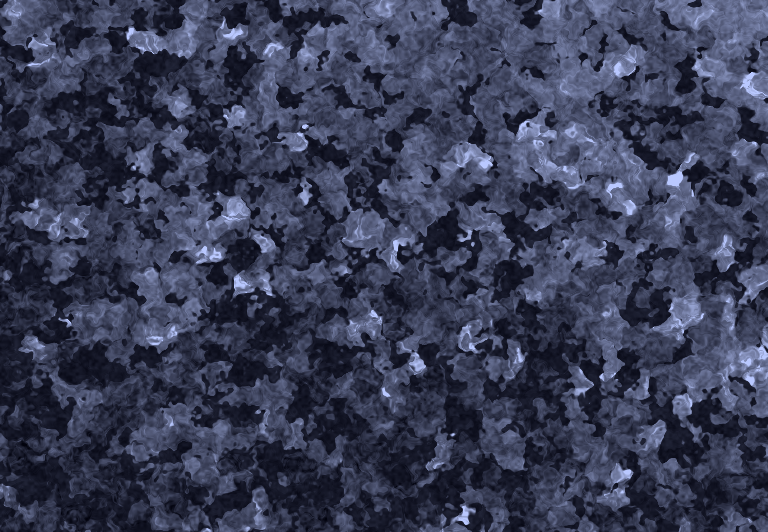
Write a WebGL 1 fragment shader that draws this texture.

```glsl
precision highp float;
// Polished blue granite: ragged feldspar grains, black gaps and pale glints.
uniform vec2 u_resolution;

float hash(vec2 p) {
  return fract(sin(dot(p, vec2(127.1, 311.7))) * 43758.5453);
}

float noise(vec2 p) {
  vec2 i = floor(p), f = fract(p);
  f = f * f * (3.0 - 2.0 * f);
  return mix(mix(hash(i), hash(i + vec2(1.0, 0.0)), f.x),
             mix(hash(i + vec2(0.0, 1.0)), hash(i + 1.0), f.x), f.y);
}

vec2 noise2(vec2 p) {
  return vec2(noise(p), noise(p + 37.3)) - 0.5;
}

// Soft-edged cells, each turned and streaked its own way.
// Returns the tone (x) and the distance from the cell border (y).
vec2 grains(vec2 p, float sharpness) {
  vec2 home = floor(p);
  float sum = 0.0, weights = 0.0, nearest = 9.0, second = 9.0;
  for (int y = -2; y <= 2; y++) {
    for (int x = -2; x <= 2; x++) {
      vec2 id = home + vec2(float(x), float(y));
      vec2 center = id + vec2(hash(id + 3.1), hash(id + 8.7));
      float angle = 6.2832 * hash(id + 15.3);
      float c = cos(angle), s = sin(angle);
      vec2 local = mat2(c, -s, s, c) * (p - center);
      float d = length(local * vec2(0.72, 1.3));
      float value = hash(id + 21.9);
      float streak = noise(local * vec2(3.0, 8.0) + id * 5.0) - 0.5;
      float w = exp(-sharpness * d);
      sum += w * (value * value + 0.5 * streak);
      weights += w;
      second = min(second, max(nearest, d));
      nearest = min(nearest, d);
    }
  }
  return vec2(sum / weights, second - nearest);
}

void main() {
  vec2 uv = gl_FragCoord.xy / u_resolution;
  vec2 p = gl_FragCoord.xy / u_resolution.y;

  // Ragged outlines
  vec2 q = p + 0.022 * noise2(p * 48.0) + 0.011 * noise2(p * 115.0);
  vec2 coarse = grains(q * 20.0, 34.0);
  vec2 fine = grains(q * 52.0 + 7.0, 18.0);

  // Broad light, strongest at the upper right
  float shade = 0.06 * (uv.x - 0.5) + 0.1 * (uv.y - 0.5)
              + 0.1 * (noise(p * 3.0 + 4.0) - 0.5);
  float grit = noise(p * 165.0) - 0.5;

  // Grain brightness with glints on the palest grains
  float light = 0.39 + shade + 0.27 * (coarse.x - 0.33)
              + 0.2 * (fine.x - 0.33) + 0.15 * grit;
  light += 0.4 * smoothstep(0.72, 1.1, coarse.x) * smoothstep(0.1, 0.8, fine.x);

  // Black mineral in clumps, mostly between the large grains
  float cover = 0.5 * noise(q * 27.0 + 11.0) + 0.3 * noise(q * 58.0)
              + 0.2 * noise(p * 120.0) + 0.14 * smoothstep(0.0, 0.5, coarse.y)
              + 0.12 * (coarse.x - 0.33) + 0.8 * shade;
  float gap = smoothstep(0.51, 0.43, cover);
  light = mix(light, 0.13 + 0.08 * grit + 0.06 * fine.x, gap);

  light = clamp(light, 0.05, 1.0);
  vec3 stone = vec3(0.76, 0.82, 1.0) * light - vec3(0.035, 0.035, 0.0);
  gl_FragColor = vec4(max(stone, 0.0), 1.0);
}
```
